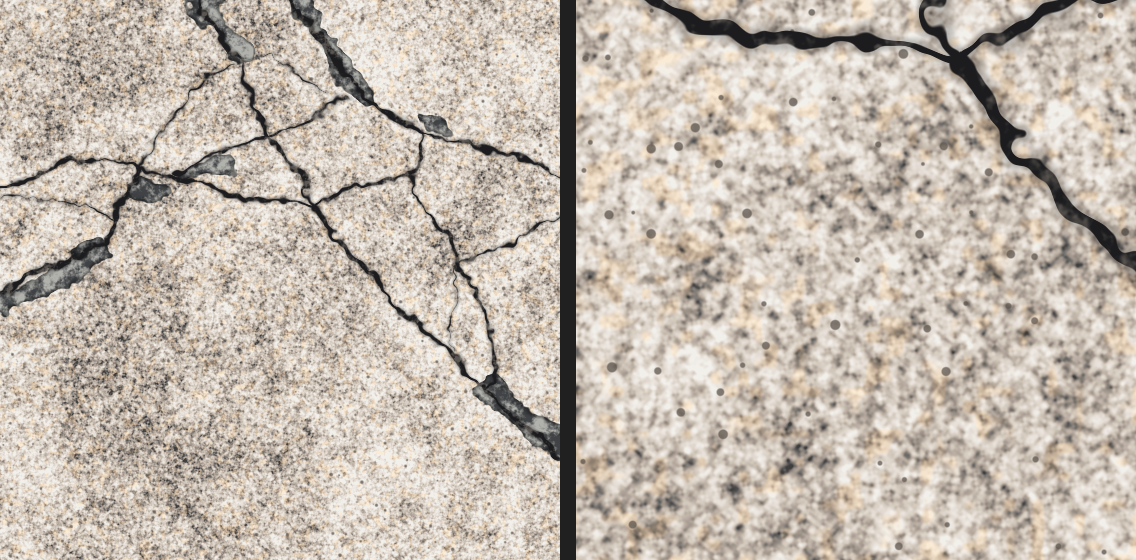
Left, the full canvas; right, a detail of the centre.
A Shadertoy shader for this texture:

```glsl
// Weathered concrete slab, broken by a band of branching cracks.
// Layered value noise drives a pale-to-dark colour ramp for the grain;
// noise-warped segments carve the dark cracks and the grey rubble beside them.

float hash(vec2 p) {
    vec3 h = fract(vec3(p.xyx) * 0.1031);
    h += dot(h, h.yzx + 33.33);
    return fract((h.x + h.y) * h.z);
}

float noise(vec2 p) {
    vec2 cell = floor(p), f = fract(p);
    f = f * f * (3.0 - 2.0 * f);
    float low = mix(hash(cell), hash(cell + vec2(1, 0)), f.x);
    float high = mix(hash(cell + vec2(0, 1)), hash(cell + vec2(1, 1)), f.x);
    return mix(low, high, f.y);
}

const mat2 TURN = mat2(0.8, 0.6, -0.6, 0.8);

float fbm(vec2 p) {
    float sum = 0.0, weight = 0.5;
    for (int i = 0; i < 4; i++) {
        sum += weight * noise(p);
        p = TURN * p * 2.03 + 17.3;
        weight *= 0.5;
    }
    return sum;
}

float segment(vec2 p, vec2 a, vec2 b) {
    vec2 along = b - a;
    return length(p - a - along * clamp(dot(p - a, along) / dot(along, along), 0.0, 1.0));
}

float bend(vec2 p, vec2 a, vec2 b, vec2 c) {
    return min(segment(p, a, b), segment(p, b, c));
}

// Signed distance to the open cracks
float cracks(vec2 p) {
    vec2 leftKnot = vec2(0.245, 0.695), topKnot = vec2(0.42, 0.895), hub = vec2(0.48, 0.755);
    vec2 centre = vec2(0.555, 0.638), rightKnot = vec2(0.735, 0.685), fork = vec2(0.82, 0.52);
    // long faults across the slab
    float d = bend(p, vec2(-0.02, 0.465), vec2(0.195, 0.565), leftKnot) - 0.0045;
    d = min(d, bend(p, topKnot, hub, centre) - 0.0028);
    d = min(d, bend(p, centre, vec2(0.78, 0.375), vec2(1.02, 0.17)) - 0.0042);
    d = min(d, bend(p, leftKnot, vec2(0.40, 0.65), centre) - 0.0036);
    d = min(d, bend(p, vec2(0.49, 1.02), vec2(0.655, 0.82), vec2(0.76, 0.76)) - 0.0042);
    d = min(d, bend(p, vec2(0.76, 0.76), vec2(0.935, 0.72), vec2(1.02, 0.665)) - 0.0028);
    // branches
    d = min(d, bend(p, vec2(-0.02, 0.65), vec2(0.13, 0.725), leftKnot) - 0.0028);
    d = min(d, bend(p, centre, rightKnot, vec2(0.76, 0.76)) - 0.003);
    d = min(d, bend(p, rightKnot, fork, vec2(0.873, 0.44)) - 0.0032);
    d = min(d, bend(p, vec2(0.873, 0.44), vec2(0.877, 0.38), vec2(0.875, 0.3)) - 0.0026);
    d = min(d, bend(p, vec2(0.35, 1.02), vec2(0.39, 0.93), topKnot) - 0.0045);
    d = min(d, bend(p, vec2(0.31, 0.685), hub, vec2(0.61, 0.83)) - 0.0024);
    d = min(d, segment(p, fork, vec2(1.02, 0.63)) - 0.0022);
    // hairlines
    d = min(d, bend(p, leftKnot, vec2(0.3, 0.79), topKnot) - 0.001);
    d = min(d, bend(p, topKnot, vec2(0.49, 0.905), vec2(0.58, 0.83)) - 0.0008);
    d = min(d, bend(p, vec2(-0.02, 0.635), vec2(0.1, 0.655), vec2(0.21, 0.615)) - 0.0008);
    d = min(d, segment(p, fork, vec2(0.795, 0.37)) - 0.0008);
    return d;
}

// Signed distance to the crumbled patches beside the cracks
float crumbled(vec2 p) {
    float d = bend(p, vec2(-0.02, 0.45), vec2(0.08, 0.475), vec2(0.18, 0.555)) - 0.019;
    d = min(d, segment(p, vec2(0.355, 1.02), vec2(0.42, 0.91)) - 0.016);
    d = min(d, segment(p, vec2(0.5, 1.02), vec2(0.65, 0.83)) - 0.015);
    d = min(d, segment(p, vec2(0.87, 0.3), vec2(1.02, 0.19)) - 0.022);
    d = min(d, segment(p, vec2(0.32, 0.685), vec2(0.41, 0.7)) - 0.017);
    d = min(d, segment(p, vec2(0.75, 0.79), vec2(0.79, 0.78)) - 0.018);
    return min(d, segment(p, vec2(0.25, 0.67), vec2(0.28, 0.65)) - 0.015);
}

// Dark pits through tan to chalky white
vec3 concrete(float z) {
    vec3 c = mix(vec3(0.25, 0.24, 0.24), vec3(0.44, 0.43, 0.42), clamp((z + 2.8) / 0.7, 0.0, 1.0));
    c = mix(c, vec3(0.60, 0.56, 0.52), clamp((z + 2.1) / 0.65, 0.0, 1.0));
    c = mix(c, vec3(0.72, 0.67, 0.63), clamp((z + 1.45) / 0.68, 0.0, 1.0));
    c = mix(c, vec3(0.82, 0.78, 0.73), clamp((z + 0.77) / 0.77, 0.0, 1.0));
    c = mix(c, vec3(0.90, 0.87, 0.84), clamp(z / 0.95, 0.0, 1.0));
    return mix(c, vec3(0.95, 0.94, 0.92), clamp((z - 0.95) / 1.1, 0.0, 1.0));
}

void mainImage(out vec4 fragColor, in vec2 fragCoord) {
    vec2 p = fragCoord / iResolution.y;
    float pixel = 1.0 / iResolution.y;

    // Grain and broad stains
    float grain = 0.4 * noise(TURN * p * 150.0) + 0.4 * noise(p * TURN * 290.0 + 31.0)
                + 0.2 * noise(TURN * p * 500.0 + 77.0);
    float stain = fbm(p * vec2(4.5, 3.2) + 5.0) - 0.47;
    float z = 6.6 * (grain - 0.5) + 3.2 * stain + 3.2 * (fbm(p * 22.0 + 9.0) - 0.47);

    // Ragged outlines
    vec2 q = p + 0.05 * (vec2(fbm(p * 14.0), fbm(p * 14.0 + 40.0)) - 0.47);
    q += 0.009 * (vec2(noise(p * 85.0), noise(p * 85.0 + 60.0)) - 0.5);
    float crack = cracks(q) + 0.004 * (noise(p * 45.0) - 0.5);
    float patchEdge = crumbled(q) + 0.04 * (fbm(p * 20.0 + 3.0) - 0.47);

    // Slab surface with warm flecks and small pits
    z += 0.35 * exp(-max(crack, 0.0) * 25.0);
    vec3 color = concrete(z);
    color *= mix(vec3(1), vec3(1.03, 0.98, 0.91), smoothstep(0.6, 0.85, noise(p * 120.0 + 13.0)));
    vec2 cell = floor(p * 75.0);
    vec2 pit = 0.3 + 0.4 * vec2(hash(cell + 200.0), hash(cell + 300.0));
    float pitEdge = (length(fract(p * 75.0) - pit) - 0.08 - 0.15 * hash(cell + 400.0)) / 75.0;
    float pitMask = step(0.91, hash(cell + 500.0)) * (1.0 - smoothstep(-pixel, pixel, pitEdge));
    color = mix(color, vec3(0.36, 0.33, 0.30), 0.75 * pitMask);

    // Grey rubble, shaded under its rim
    float grit = fbm(p * 55.0 + 21.0) + 0.5 * (grain - 0.5);
    vec3 rubble = mix(vec3(0.25, 0.26, 0.27), vec3(0.70, 0.70, 0.68), smoothstep(0.25, 0.72, grit));
    rubble *= mix(0.6, 1.0, smoothstep(0.0, 0.01, -patchEdge));
    color = mix(color, rubble, 1.0 - smoothstep(-pixel, pixel, patchEdge));

    // Soft shadow, then the dark openings
    color *= 1.0 - 0.22 * (1.0 - smoothstep(0.0, 0.007, crack));
    vec3 gap = mix(vec3(0.11, 0.11, 0.12), vec3(0.36, 0.34, 0.32), smoothstep(0.45, 0.75, grit));
    color = mix(color, gap, 1.0 - smoothstep(-pixel, pixel, crack));
    fragColor = vec4(color, 1.0);
}
```
